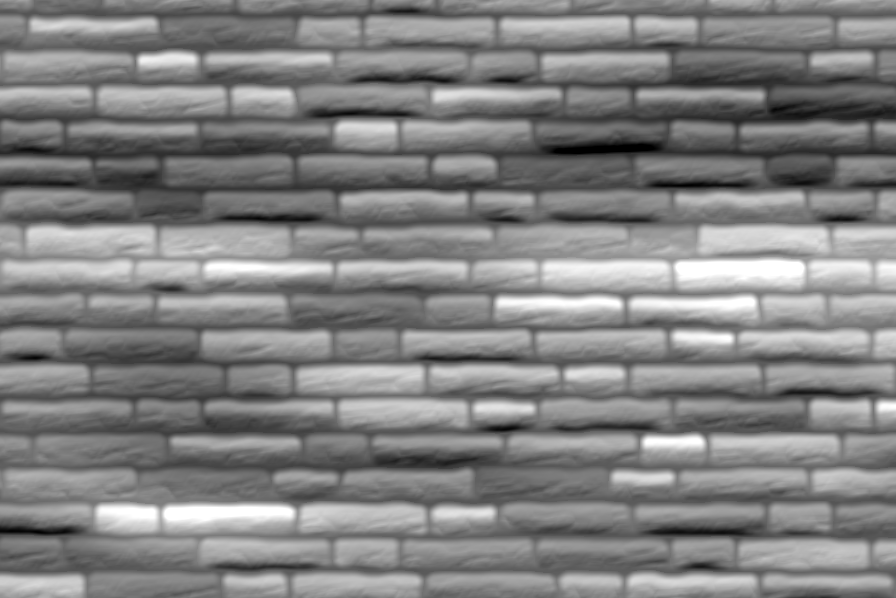
A WebGL 2 fragment shader for this texture map:

```glsl
#version 300 es
precision highp float;
// Grey relief of a worn brick wall lit from above: rows of long, short, long
// bricks with soft rounded edges. Each brick gets its own tone, tilt and
// undercut; slanted noise slopes roughen the faces.
uniform vec2 u_resolution;
out vec4 fragColor;

// Start of the short brick in each course, as a share of the period
const float courseShift[18] = float[18](0.1, 0.88, 0.4, 0.68, 0.99, 0.28, 0.4, 0.87, 0.4,
                                        0.26, 0.99, 0.67, 0.4, 0.9, 0.81, 0.28, 0.99, 0.66);

float hash(vec2 p) {
  vec3 q = fract(vec3(p.xyx) * 0.1031);
  q += dot(q, q.yzx + 33.33);
  return fract((q.x + q.y) * q.z);
}

float noise(vec2 p) {
  vec2 cell = floor(p), f = fract(p);
  f = f * f * f * (f * (f * 6.0 - 15.0) + 10.0);
  return mix(mix(hash(cell), hash(cell + vec2(1, 0)), f.x),
             mix(hash(cell + vec2(0, 1)), hash(cell + vec2(1, 1)), f.x), f.y);
}

// Height of the chipped stone, with creases running aslant
float stoneHeight(vec2 p) {
  float height = 0.0, weight = 0.5;
  vec2 q = vec2(p.x * 17.0 + p.y * 9.0, p.y * 42.0 - p.x * 9.0) + 50.0;
  for (int i = 0; i < 3; i++) {
    height += weight * abs(noise(q) * 2.0 - 1.0);
    q = mat2(1.8, 0.5, -0.5, 1.8) * q + 17.3;
    weight *= 0.48;
  }
  return height;
}

float roundBox(vec2 p, vec2 halfSize, float radius) {
  vec2 d = abs(p) - halfSize + radius;
  return length(max(d, 0.0)) + min(max(d.x, d.y), 0.0) - radius;
}

float bump(float x, float center, float width) {
  float d = (x - center) / width;
  return exp(-d * d);
}

void main() {
  vec2 p = gl_FragCoord.xy / u_resolution.y;
  float depth = 1.0 - p.y;

  // Rows counted downward, with slightly wavering edges
  vec2 warped = vec2(p.x, depth) + 0.006 * (vec2(noise(p * 28.0), noise(p * 24.0 + 40.0)) - 0.5);
  float rowHeight = 0.0582;
  float rowPos = (warped.y - 0.0245) / rowHeight;
  float row = floor(rowPos);
  float v = 1.0 - 2.0 * fract(rowPos);

  // Every course repeats one short and two long bricks
  float period = 0.5625;
  float along = warped.x / period - courseShift[clamp(int(row) + 1, 0, 17)];
  float u = fract(along);
  float kind = step(0.2, u) + step(0.6, u);
  float start = kind < 0.5 ? 0.0 : kind * 0.4 - 0.2;
  float width = kind < 0.5 ? 0.2 : 0.4;
  vec2 brick = vec2(floor(along) * 3.0 + kind + 60.0, row + 20.0);
  vec2 local = vec2((u - start - 0.5 * width) * period, 0.5 * v * rowHeight);
  float edge = roundBox(local, vec2(0.5 * width * period - 0.001, 0.0272), 0.016);
  float face = smoothstep(0.005, -0.012, edge);

  // Broad light and dark patches over the wall
  float broad = 0.3 * (noise(p * vec2(3.0, 9.0) + 7.0) - 0.5);
  broad += 0.24 * bump(depth, 0.44, 0.05) + 0.1 * bump(depth, 0.55, 0.05);
  broad -= 0.17 * bump(depth, 0.27, 0.06);
  broad -= 0.22 * bump(depth, 0.15, 0.08) * bump(p.x, 1.2, 0.3);
  broad += 0.2 * bump(depth, 0.85, 0.05) * bump(p.x, 0.15, 0.35);
  broad += 0.15 * bump(depth, 0.93, 0.03) * bump(p.x, 1.38, 0.15);

  // Brick tone, downward falloff and lit upper shoulder
  float tone = 0.52 + broad + 0.25 * (hash(brick) - 0.5);
  float tilt = hash(brick + 71.0);
  float shade = tone + v * mix(0.06, 0.22, tilt);
  float lit = hash(brick + 23.0);
  shade += 0.28 * lit * lit * bump(v, 0.4, 0.38);

  // Slope of the stone, strongest on the lower half
  float slope = stoneHeight(p + vec2(0.0, 0.004)) - stoneHeight(p - vec2(0.0, 0.004));
  shade -= 0.23 * slope * mix(1.0, 0.3, smoothstep(-0.3, 0.6, v));

  // Joints, darker between rows than between neighbours
  float level = smoothstep(0.5, 0.95, abs(v));
  float mortar = mix(0.42, 0.33, level) + 0.75 * broad;
  float gray = mix(mortar, shade, face);

  // Deep shadow beneath bricks that stand out
  float undercut = pow(hash(brick + 47.0), 4.0);
  float span = smoothstep(0.0, 0.05, 0.5 * width * period - abs(local.x));
  gray -= 0.4 * undercut * span * bump(v, -0.78, 0.33) * smoothstep(-1.05, -0.75, v);

  fragColor = vec4(vec3(clamp(gray, 0.0, 1.0)), 1.0);
}
```
